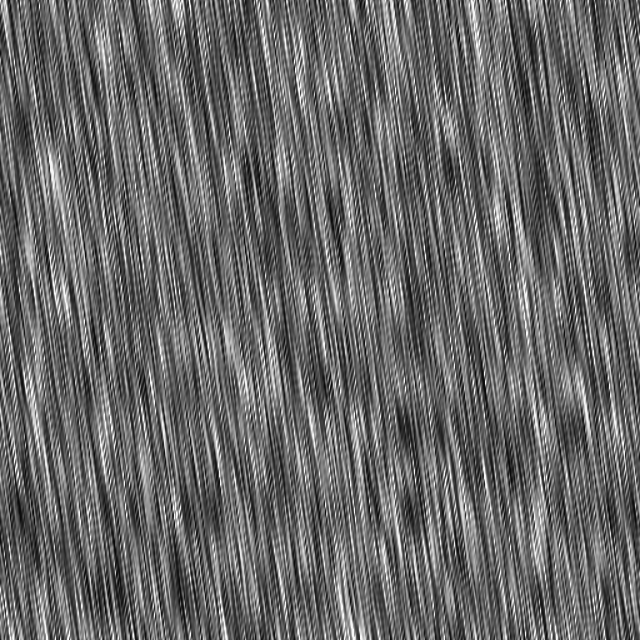
Write a Shadertoy shader that draws this texture.

```glsl
const float COLUMNS = 512.0;  // sampled columns across the canvas height
const float LEAN = 0.14;      // sideways drift of a strand per unit height

// Lattice cells per canvas: across the strands, along the strands
const vec2 HAIR_CELLS = vec2(665.0, 20.0);
const vec2 THREAD_CELLS = vec2(390.0, 15.0);
const vec2 STRAND_CELLS = vec2(205.0, 13.0);
const vec2 CLUMP_CELLS = vec2(60.0, 11.0);

const float HAIR_WEIGHT = 0.70;
const float THREAD_WEIGHT = 0.62;
const float STRAND_WEIGHT = 0.22;
const float CLUMP_WEIGHT = 0.12;

// Spread of the raw noises, used to bring each layer to unit contrast
const float NOISE_SPREAD = 0.2145;
const float DIFFERENCE_SPREAD = 0.276;

const float MID_GREY = 0.39;
const float CONTRAST = 0.225;
const float HIGHLIGHT_BIAS = 0.032;
const float DARKEST = 0.04;
const float BRIGHTEST = 0.97;

float hash(ivec2 cell, uint seed) {
    uint h = uint(cell.x) * 1597334677u ^ uint(cell.y) * 3812015801u ^ seed * 2654435769u;
    h = (h ^ (h >> 16)) * 2146121005u;
    h = (h ^ (h >> 15)) * 2221713035u;
    h ^= h >> 16;
    return float(h >> 8) / 16777216.0;
}

float valueNoise(vec2 p, uint seed) {
    ivec2 cell = ivec2(floor(p));
    vec2 w = smoothstep(0.0, 1.0, fract(p));
    float low = mix(hash(cell, seed), hash(cell + ivec2(1, 0), seed), w.x);
    float high = mix(hash(cell + ivec2(0, 1), seed), hash(cell + ivec2(1, 1), seed), w.x);
    return mix(low, high, w.y);
}

float layer(vec2 p, uint seed) {
    return (valueNoise(p, seed) - 0.5) / NOISE_SPREAD;
}

// Difference of neighbouring cells: light and dark hairs tend to alternate
float hairs(vec2 p, uint seed) {
    return (valueNoise(p, seed) - valueNoise(p + vec2(1.0, 0.0), seed)) / DIFFERENCE_SPREAD;
}

// Fibre brightness along one column; the coarse sampling breaks hairs into dashes
float fibreColumn(float column, float y) {
    vec2 p = vec2((column + 0.5) / COLUMNS + LEAN * y, y);
    float fibre = HAIR_WEIGHT * hairs(p * HAIR_CELLS, 1u);
    fibre += THREAD_WEIGHT * layer(p * THREAD_CELLS, 2u);
    fibre += STRAND_WEIGHT * layer(p * STRAND_CELLS, 3u);
    fibre += CLUMP_WEIGHT * layer(p * CLUMP_CELLS, 4u);
    return fibre;
}

void mainImage(out vec4 fragColor, in vec2 fragCoord) {
    vec2 uv = fragCoord / iResolution.y;

    // Blend between neighbouring columns
    float x = uv.x * COLUMNS - 0.5;
    float column = floor(x);
    float fibre = mix(fibreColumn(column, uv.y), fibreColumn(column + 1.0, uv.y), x - column);

    // Tone curve, weighted toward the dark greys
    float grey = MID_GREY + CONTRAST * fibre + HIGHLIGHT_BIAS * fibre * fibre;
    fragColor = vec4(vec3(clamp(grey, DARKEST, BRIGHTEST)), 1.0);
}
```
